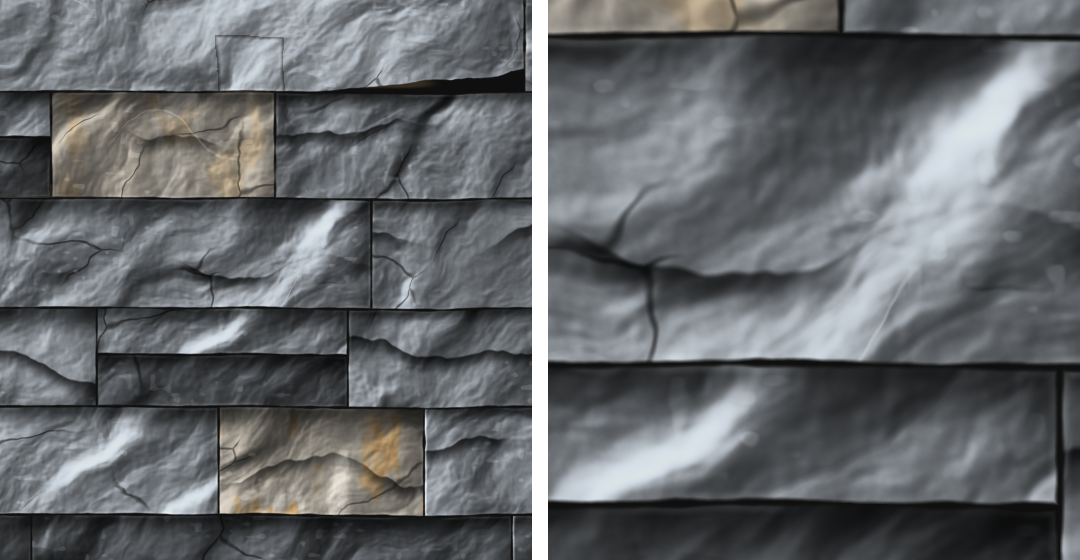
Left: the whole. Right: its middle third, enlarged.
Give the GLSL for this texture, as a Shadertoy shader.

```glsl
// Stacked slate cladding: six courses of long split-faced stones, two of them warm.
// Each stone gets its own relief (soft-creased facets plus diagonal grain), lit from
// the upper left, then overhang shadows, ledges, veins and dark joints are laid over it.

float hash(vec2 p) {
    vec3 q = fract(p.xyx * 0.1031);
    q += dot(q, q.yzx + 33.33);
    return fract((q.x + q.y) * q.z);
}

float noise(vec2 p) {
    vec2 i = floor(p), f = fract(p);
    f = f * f * (3.0 - 2.0 * f);
    return mix(mix(hash(i), hash(i + vec2(1, 0)), f.x),
               mix(hash(i + vec2(0, 1)), hash(i + vec2(1, 1)), f.x), f.y);
}

float fbm(vec2 p) {
    float sum = 0.0, amp = 0.54;
    for (int i = 0; i < 5; i++) {
        sum += amp * noise(p);
        p = mat2(0.8, 0.6, -0.6, 0.8) * p * 2.05 + 7.3;
        amp *= 0.46;
    }
    return sum;
}

// x: height of tilted facets blended at their creases, y: distance to the crease
vec2 facet(vec2 p) {
    vec2 cell = floor(p);
    float d1 = 9.0, d2 = 9.0, height = 0.0, total = 0.0;
    for (int j = -1; j <= 1; j++)
    for (int i = -1; i <= 1; i++) {
        vec2 id = cell + vec2(i, j);
        vec2 off = p - id - vec2(hash(id), hash(id + 41.7));
        vec2 tilt = vec2(hash(id + 13.1), hash(id + 77.5)) - 0.5;
        float d = length(off), weight = exp(-9.0 * d * d);
        height += weight * dot(off, tilt);
        total += weight;
        d2 = min(d2, max(d, d1));
        d1 = min(d1, d);
    }
    return vec2(height / (total + 1e-4), d2 - d1);
}

// Warped coordinates stretched along the rising diagonal
vec2 grain(vec2 p) {
    p += 0.12 * (vec2(fbm(p * 6.0), fbm(p * 6.0 + 19.0)) - 0.5);
    return vec2(0.77 * p.x + 0.64 * p.y, 0.77 * p.y - 0.64 * p.x) * vec2(4.5, 8.0);
}

float relief(vec2 p) {
    vec2 g = grain(p);
    return 0.055 * facet(g).x + 0.034 * fbm(g * 1.2) + 0.003 * fbm(p * 32.0)
         + 0.02 * abs(noise(g * 0.9 + 5.0) - 0.5);
}

void mainImage(out vec4 fragColor, in vec2 fragCoord) {
    vec2 p = fragCoord / iResolution.y;
    float aspect = iResolution.x / iResolution.y;
    vec2 s = vec2(p.x / aspect, 1.0 - p.y);   // measured from the top left
    s.y += 0.006 * (noise(vec2(p.x * 9.0, 2.0)) - 0.5);

    // Course heights, and the two upright joints of each course
    float top[7] = float[](-0.08, 0.166, 0.356, 0.552, 0.728, 0.921, 1.1);
    vec2 joints[6] = vec2[](vec2(-0.1, 0.986), vec2(0.096, 0.517), vec2(-0.1, 0.698),
                            vec2(0.182, 0.654), vec2(0.411, 0.797), vec2(0.059, 0.962));
    int row = 0;
    for (int i = 1; i < 6; i++) if (s.y > top[i]) row = i;
    vec2 joint = joints[row];
    int col = int(s.x > joint.x) + int(s.x > joint.y);
    vec2 lo = vec2(col == 0 ? -0.1 : col == 1 ? joint.x : joint.y, top[row]);
    vec2 hi = vec2(col == 0 ? joint.x : col == 1 ? joint.y : 1.1, top[row + 1]);

    // Two stones are split into thin slabs; a small block sits in the top course
    bool split = (row == 1 && col == 0) || (row == 3 && col == 1);
    float middle = row == 1 ? 0.247 : 0.635;
    bool lower = split && s.y > middle;
    if (lower) lo.y = middle; else if (split) hi.y = middle;
    float skew = 0.012 * (fbm(p * 16.0) - 0.5);
    bool block = row == 0 && abs(s.x - 0.47 + skew) < 0.063 && s.y + skew > 0.068;
    bool warm = col == 1 && (row == 1 || row == 4);
    float id = hash(lo * 91.0 + 3.0);

    // Distances to the stone's edges; the top course has a chipped lower lip
    vec2 a = (s - lo) * vec2(aspect, 1), b = (hi - s) * vec2(aspect, 1);
    float lip = row == 0 && col == 1 ? 0.05 * clamp((s.x - 0.6) / 0.38, 0.0, 1.0) : 0.0;
    b.y -= lip * (0.45 + 0.6 * fbm(vec2(p.x * 16.0, 4.0)));
    float edge = min(min(a.x, b.x), min(a.y, b.y)) + 0.003 * (fbm(p * 38.0) - 0.5);

    // Slope of the relief and light from the upper left
    vec2 q = p + 5.0 * id, e = vec2(0.004, 0);
    float h = relief(q);
    vec2 slope = (vec2(relief(q + e.xy), relief(q + e.yx)) - h) / e.x;
    float lit = dot(slope, vec2(0.75, -0.66));
    lit = lit / (1.0 + 0.55 * abs(lit));
    float tone = 0.46 * exp(1.35 * lit) * (0.88 + 0.24 * id);
    tone *= 0.5 + 0.98 * fbm(q * 4.0);
    tone *= row == 0 ? 1.28 : row == 5 ? 0.6 : row == 3 ? 0.9 : 1.0;
    if (lower) tone *= 0.6;

    // The raised block: paler, with softly shaded sides
    if (block) {
        float side = min(0.063 - abs(s.x - 0.47 + skew), s.y + skew - 0.068);
        tone *= mix(0.65, 1.15, smoothstep(0.0, 0.008, side));
    }

    // A wandering ledge with a shadow beneath it, rare cracks and faint veins
    vec2 g = grain(q);
    float ledge = mix(lo.y, hi.y, 0.3 + 0.35 * id) + 0.13 * (fbm(vec2(q.x * 6.0, id)) - 0.5);
    float below = s.y - ledge;
    float shade = smoothstep(-0.002, 0.003, below) * smoothstep(0.035, 0.0, below);
    if (!split && row > 0) tone *= 1.0 - 0.7 * shade * smoothstep(0.35, 0.65, noise(q * vec2(7, 2)));
    tone *= 1.0 - 0.5 * smoothstep(0.04, 0.0, facet(g).y) * smoothstep(0.55, 0.8, noise(q * 9.0));
    float vein = smoothstep(0.02, 0.0, abs(noise(g * 1.1 + 31.0) - 0.5));
    tone += 0.12 * vein * smoothstep(0.6, 0.85, noise(q * 8.0 + 3.0));
    tone += 0.1 * smoothstep(0.74, 0.9, noise(q * vec2(70, 90))) * smoothstep(0.5, 0.7, noise(q * 11.0));

    // Shadow of the course above and darkened right end
    tone *= mix(0.36, 1.0, smoothstep(0.0, 0.03 + 0.035 * id, a.y));
    tone *= mix(0.65, 1.0, smoothstep(0.0, 0.05, b.x));
    tone = tone < 0.6 ? tone : 0.6 + 0.3 * (1.0 - exp((0.6 - tone) / 0.3));

    vec3 color = tone * vec3(0.96, 1.0, 1.04);
    if (warm) {
        float streak = fbm(q * vec2(20, 9));
        color = (tone * 0.9 + 0.06) * vec3(1.04, 1.0, 0.93);
        color += (row == 4 ? 0.22 : 0.12) * smoothstep(0.52, 0.72, streak);
        float rust = smoothstep(0.58, 0.72, fbm(q * vec2(22, 11) + 8.0));
        color = mix(color, color * vec3(1.12, 0.92, 0.62), rust * (row == 4 ? 0.8 : 0.3));
    }

    // Worn bright rims, then the joints with traces of brown
    float rim = smoothstep(0.001, 0.003, edge) * smoothstep(0.008, 0.003, edge);
    color += 0.07 * rim * smoothstep(0.4, 0.7, noise(p * 12.0));
    if (row > 3 && col == 2) color += 0.3 * rim * smoothstep(0.009, 0.003, a.x);
    vec3 gap = mix(vec3(0.06, 0.06, 0.057), vec3(0.2, 0.17, 0.12),
                   smoothstep(0.45, 0.85, noise(p * vec2(7, 60))) * float(row < 2));
    color = mix(gap, color, smoothstep(0.0, 0.0035, edge));
    fragColor = vec4(clamp(color, 0.05, 0.9), 1.0);
}
```
